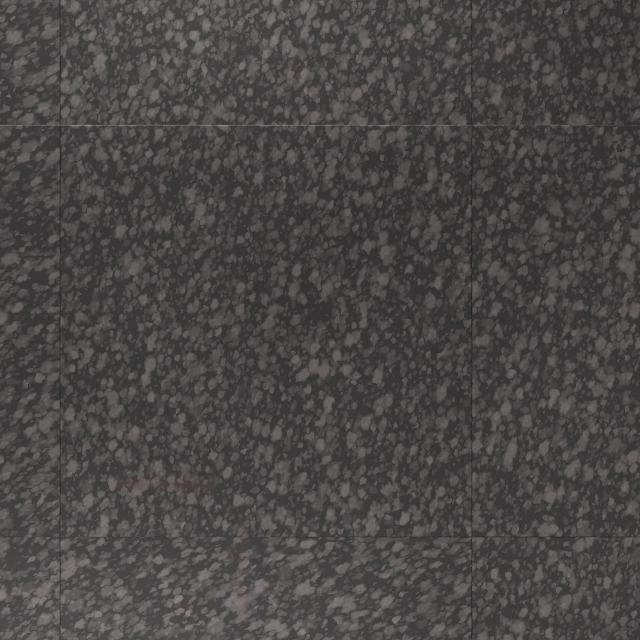
Give the GLSL for this texture, as a Shadertoy shader.

```glsl
// Dark speckled stone tiles with worn, uneven light and two faint rusty smears.
// Three sizes of soft, leaning flecks are scattered on jittered grids; each
// tile turns them its own way, and gradient noise roughens and clusters them.

const vec3 STONE = vec3(0.236, 0.229, 0.231);
const vec3 FLECK = vec3(0.458, 0.436, 0.428);
const vec3 RUST = vec3(0.44, 0.32, 0.28);
const vec2 TILE_CORNER = vec2(0.094, 0.161);
const float TILE_SIZE = 0.643;

vec3 hash3(vec2 p) {
    vec3 q = fract(vec3(p.xyx) * vec3(0.1031, 0.1030, 0.0973));
    q += dot(q, q.yxz + 33.33);
    return fract((q.xxy + q.yzz) * q.zyx);
}

float cornerSlope(vec2 cell, vec2 offset) {
    return dot(hash3(cell).xy * 2.0 - 1.0, offset);
}

// Gradient noise, roughly -0.7 to 0.7
float gradientNoise(vec2 p) {
    vec2 i = floor(p), f = fract(p);
    vec2 u = f * f * f * (f * (f * 6.0 - 15.0) + 10.0);
    vec2 e = vec2(0.0, 1.0);
    float low = mix(cornerSlope(i, f), cornerSlope(i + e.yx, f - e.yx), u.x);
    float high = mix(cornerSlope(i + e.xy, f - e.xy), cornerSlope(i + 1.0, f - 1.0), u.x);
    return mix(low, high, u.y);
}

vec2 rotate(vec2 p, float angle) {
    float c = cos(angle), s = sin(angle);
    return vec2(c * p.x + s * p.y, c * p.y - s * p.x);
}

// Strength of the brightest soft fleck covering p
float flecks(vec2 p, float density, vec2 seed) {
    vec2 cell = floor(p);
    float light = 0.0;
    for (int y = -1; y <= 1; y++) {
        for (int x = -1; x <= 1; x++) {
            vec2 id = cell + vec2(x, y);
            vec3 place = hash3(id + seed);
            vec3 look = hash3(id + seed + 71.7);
            float radius = mix(0.28, 0.62, look.x);
            float body = 1.0 - smoothstep(radius * 0.5, radius, length(p - id - place.xy));
            float strength = mix(0.3, 0.95, look.y) * step(look.z, density);
            light = max(light, body * strength);
        }
    }
    return light;
}

// Smooth round pool of light
float glow(vec2 p, vec2 center, vec2 size) {
    vec2 d = (p - center) / size;
    return exp(-dot(d, d));
}

float softBox(vec2 p, vec2 center, vec2 halfSize, float blur) {
    vec2 d = abs(p - center) - halfSize;
    vec2 inside = 1.0 - smoothstep(vec2(-blur), vec2(blur), d);
    return inside.x * inside.y;
}

float thinLine(float d, float halfWidth, float pixel) {
    return 1.0 - smoothstep(halfWidth - 0.5 * pixel, halfWidth + pixel, abs(d));
}

// Stone grain: flecks of three sizes, sparser where the clusters thin out
float stoneGrain(vec2 p, vec2 tile) {
    bool slanted = tile.x < 0.0 || (tile.y < 0.0 && tile.x < 1.0);
    float lean = slanted ? 0.55 : 1.22;
    float stretch = slanted ? 1.75 : 1.45;
    vec2 rough = vec2(gradientNoise(p * 130.0), gradientNoise(p * 130.0 + 43.0));
    vec2 q = rotate(p + rough * 0.0045, lean) * vec2(1.0 / stretch, 1.0) + 3.0;
    float cluster = 0.30 * gradientNoise(p * 17.0 + 9.0) + 0.2 * gradientNoise(p * 38.0);
    vec2 seed = tile * 17.0 + 50.0;
    float coarse = flecks(q * 56.0, 0.52 + cluster, seed);
    float medium = flecks(q * 88.0, 0.66 + cluster, seed + 113.0);
    float fine = flecks(q * 145.0, 0.72 + cluster, seed + 227.0);
    return 1.0 - (1.0 - 0.85 * coarse) * (1.0 - 0.7 * medium) * (1.0 - 0.5 * fine);
}

void mainImage(out vec4 fragColor, in vec2 fragCoord) {
    vec2 uv = fragCoord / iResolution.xy;
    float pixel = 1.0 / iResolution.y;
    vec2 tile = floor((uv - TILE_CORNER) / TILE_SIZE);

    // Flecked surface with a fine tooth
    vec3 color = mix(STONE, FLECK, stoneGrain(uv, tile));
    color *= 1.0 + 0.08 * gradientNoise(uv * 230.0);
    color.r += 0.012 * gradientNoise(uv * 45.0 + 20.0);

    // Uneven light: pale lower left and top, dim centre and right corner
    float shade = 0.95 + 0.07 * gradientNoise(uv * 5.0 + 2.0);
    shade += 0.27 * glow(uv, vec2(0.2, 0.0), vec2(0.5, 0.2));
    shade += 0.21 * glow(uv, vec2(0.28, 1.0), vec2(0.38, 0.2));
    shade -= 0.09 * glow(uv, vec2(0.68, 0.65), vec2(0.35, 0.2));
    shade -= 0.10 * glow(uv, vec2(1.0, 1.0), vec2(0.2, 0.35));
    color = color * shade + 0.02 * glow(uv, vec2(0.0), vec2(0.4, 0.25));

    // Rusty smears
    float wear = 0.75 + 0.5 * gradientNoise(uv * 28.0);
    float smear = softBox(uv, vec2(0.255, 0.242), vec2(0.085, 0.007), 0.010);
    smear = max(smear, 0.7 * softBox(uv, vec2(0.378, 0.11), vec2(0.007, 0.08), 0.011));
    color = mix(color, RUST, 0.34 * smear * wear);

    // Hairline joints: dark ones, and a pale one along the upper row
    vec2 joint = uv - TILE_CORNER;
    float upright = max(thinLine(joint.x, 0.0007, pixel), thinLine(joint.x - TILE_SIZE, 0.0007, pixel));
    float lower = thinLine(joint.y, 0.0006, pixel) * mix(0.3, 0.9, smoothstep(0.3, 0.75, uv.x));
    color *= 1.0 - 0.27 * max(upright, lower);
    float upper = thinLine(joint.y - TILE_SIZE, 0.0006, pixel);
    color += 0.13 * upper * mix(1.0, 0.3, smoothstep(0.5, 0.95, uv.x));

    fragColor = vec4(color, 1.0);
}
```
